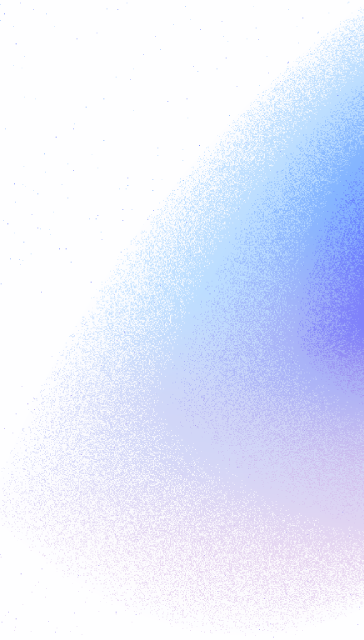
Reproduce this background procedurally as a WebGL 1 fragment shader.

```glsl
precision highp float;

// A grainy glow entering from the right on white: three nested egg-shaped
// contours, each the soft overlap of two parabolas. Between contours the next
// colour layer dissolves in as fine grain; its hue runs from blue to pink.

uniform vec2 u_resolution;

// Lengths are in canvas heights.
const float GRAIN_ROWS = 768.0;            // grain cells along the height
const float GRAIN_STRENGTH = 0.78;         // 0 is a smooth blend, 1 pure grain
const float CORNER_BLEND = 0.03;           // rounding where parabolas meet
const float CORE_DEPTH = 0.117;            // distance over which the core fills
const float RIM_FALLOFF = 0.9;             // below 1 the rim fills sooner
const vec2 SLOPE_NORMAL = vec2(-0.74, 0.67);

// Contours: apex (xy) and curvature (z) of the upper-left slope and the base.
const vec3 OUTER_SLOPE = vec3(0.322, 0.771, 0.284);
const vec3 OUTER_BASE  = vec3(0.378, 0.004, 1.19);
const vec3 MID_SLOPE   = vec3(0.475, 0.792, 0.56);
const vec3 MID_BASE    = vec3(0.625, 0.172, 1.34);
const vec3 CORE_SLOPE  = vec3(0.560, 0.746, 1.54);
const vec3 CORE_BASE   = vec3(0.625, 0.349, 3.84);

// Colours of each layer from top to bottom, with the heights of their stops.
const vec3 PAPER = vec3(0.995, 0.995, 1.0);
const vec3 HALO_SKY      = vec3(0.74, 0.87, 1.00);
const vec3 HALO_LAVENDER = vec3(0.82, 0.84, 0.97);
const vec3 HALO_PINK     = vec3(0.90, 0.83, 0.94);
const vec3 HALO_STOPS    = vec3(0.57, 0.33, 0.10);
const vec3 BODY_AZURE    = vec3(0.52, 0.71, 1.00);
const vec3 BODY_VIOLET   = vec3(0.66, 0.70, 0.97);
const vec3 BODY_MAUVE    = vec3(0.83, 0.74, 0.92);
const vec3 BODY_STOPS    = vec3(0.72, 0.44, 0.22);
const vec3 CORE_BLUE     = vec3(0.40, 0.49, 1.00);
const vec3 CORE_INDIGO   = vec3(0.50, 0.51, 0.98);
const vec3 CORE_PURPLE   = vec3(0.64, 0.57, 0.93);
const vec3 CORE_STOPS    = vec3(0.67, 0.50, 0.38);

float hash(vec2 cell, float seed) {
  vec3 q = fract(vec3(cell.xyx + seed) * vec3(0.1031, 0.1030, 0.0973));
  q += dot(q, q.yzx + 33.33);
  return fract((q.x + q.y) * q.z);
}

float softMin(float a, float b) {
  float overlap = max(CORNER_BLEND - abs(a - b), 0.0) / CORNER_BLEND;
  return min(a, b) - 0.25 * CORNER_BLEND * overlap * overlap;
}

// Depth inside a parabola that opens away from its outward normal.
float parabolaDepth(vec2 p, vec3 curve, vec2 normal) {
  vec2 offset = p - curve.xy;
  float along = dot(offset, vec2(normal.y, -normal.x));
  return -dot(offset, normal) - curve.z * along * along;
}

// Positive inside the contour, negative outside.
float contourDepth(vec2 p, vec3 slope, vec3 base) {
  return softMin(parabolaDepth(p, slope, SLOPE_NORMAL),
                 parabolaDepth(p, base, vec2(0.0, -1.0)));
}

// Progress from 0 on the enclosing contour to 1 on the enclosed one.
float progress(float outer, float inner) {
  return clamp(outer / max(outer - inner, 0.001), 0.0, 1.0);
}

vec3 verticalBlend(float y, vec3 stops, vec3 top, vec3 middle, vec3 bottom) {
  vec3 lower = mix(bottom, middle, smoothstep(stops.z, stops.y, y));
  return mix(lower, top, smoothstep(stops.y, stops.x, y));
}

// Share of a layer's colour shown in one grain cell.
float grain(vec2 cell, float density, float seed) {
  return mix(density, step(hash(cell, seed), density), GRAIN_STRENGTH);
}

void main() {
  vec2 p = gl_FragCoord.xy / u_resolution.y;

  // Nested contours
  float outer = contourDepth(p, OUTER_SLOPE, OUTER_BASE);
  float mid = contourDepth(p, MID_SLOPE, MID_BASE);
  float core = contourDepth(p, CORE_SLOPE, CORE_BASE);
  float haloDensity = pow(progress(outer, mid), RIM_FALLOFF);
  float bodyDensity = progress(mid, core);
  float coreDensity = clamp(core / CORE_DEPTH, 0.0, 1.0);

  // Layer colours
  vec3 halo = verticalBlend(p.y, HALO_STOPS, HALO_SKY, HALO_LAVENDER, HALO_PINK);
  vec3 body = verticalBlend(p.y, BODY_STOPS, BODY_AZURE, BODY_VIOLET, BODY_MAUVE);
  vec3 heart = verticalBlend(p.y, CORE_STOPS, CORE_BLUE, CORE_INDIGO, CORE_PURPLE);

  // Grain dissolves from rim to core, averaged over a 3 by 3 grid per pixel
  vec3 total = vec3(0.0);
  for (int i = 0; i < 3; i++) {
    for (int j = 0; j < 3; j++) {
      vec2 shift = (vec2(float(i), float(j)) - 1.0) / 3.0;
      vec2 cell = floor((gl_FragCoord.xy + shift) / u_resolution.y * GRAIN_ROWS);
      vec3 color = mix(PAPER, halo, grain(cell, haloDensity, 11.0));
      color = mix(color, body, grain(cell, bodyDensity, 47.0));
      total += mix(color, heart, grain(cell, coreDensity, 83.0));
    }
  }

  gl_FragColor = vec4(total / 9.0, 1.0);
}
```
